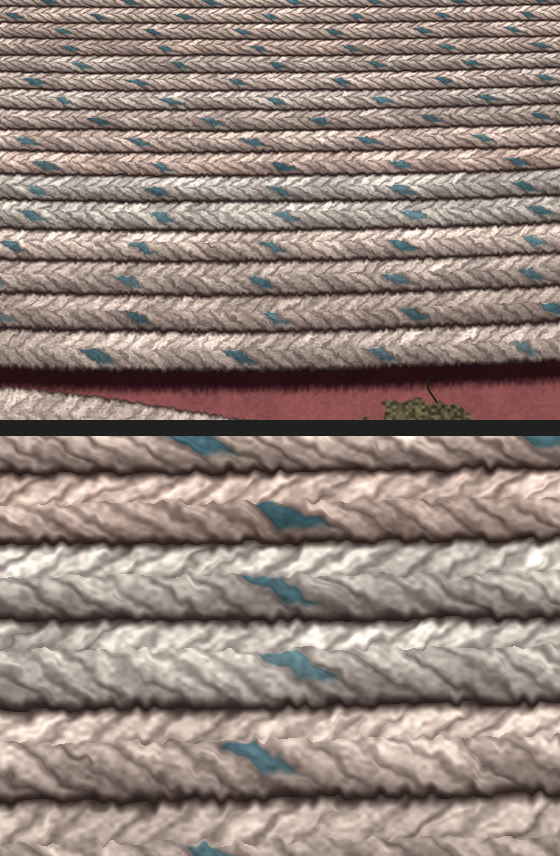
Top, the full canvas; bottom, a detail of the centre.
Write a Shadertoy shader that draws this texture.

```glsl
// Rows of worn braided rope with teal tracer stitches, lying on a red deck.

// Layout, in units of the canvas height, with y measured downward
const int   ROPE_COUNT    = 15;       // full ropes; one more is cut by the top
const float FIRST_EDGE    = 0.019;
const float ROPE_SPACING  = 0.0372;
const float ROPE_GROWTH   = 0.0000911;
const float ROPE_BEND     = 0.0322;
const float BEND_CENTER   = 0.467;
const float TRACER_PITCH  = 0.204;
const float PITCH_GROWTH  = 0.0097;
const float STITCHES      = 8.0;      // stitches from one tracer to the next
const float STITCH_SLOPE  = 2.6;
const float FUZZ_LENGTH   = 0.007;

const vec3 FIBER_DARK  = vec3(0.12, 0.08, 0.075);
const vec3 FIBER_LIGHT = vec3(0.83, 0.775, 0.75);
const vec3 TRACER      = vec3(0.20, 0.33, 0.37);
const vec3 DECK        = vec3(0.54, 0.31, 0.31);
const vec3 DECK_SHADOW = vec3(0.14, 0.06, 0.075);
const vec3 DEBRIS      = vec3(0.34, 0.31, 0.23);

float hash(vec2 p) {
    return fract(sin(dot(p, vec2(127.1, 311.7))) * 43758.5453);
}

float noise(vec2 p) {
    vec2 i = floor(p), f = fract(p);
    f = f * f * (3.0 - 2.0 * f);
    return mix(mix(hash(i), hash(i + vec2(1, 0)), f.x),
               mix(hash(i + vec2(0, 1)), hash(i + vec2(1, 1)), f.x), f.y);
}

// Height of the gap above rope n; spacing widens toward the viewer
float ropeEdge(float n, float x) {
    float bend = ROPE_BEND * (x - BEND_CENTER) * (x - BEND_CENTER) * (0.3 + 0.047 * n);
    float wobble = 0.004 * (noise(vec2(x * 4.0, n * 7.3)) - 0.5);
    return FIRST_EDGE + n * (ROPE_SPACING + ROPE_GROWTH * n * n) - bend + wobble;
}

// Colour of a rope; v runs from 0 at its upper side to 1 at its lower side
vec3 ropeColor(vec2 p, float v, float id) {
    float seed = hash(vec2(id, 4.7));
    float wear = clamp(id / float(ROPE_COUNT), 0.0, 1.0);
    float pitch = TRACER_PITCH + PITCH_GROWTH * id;

    // Two slanted bands of stitches meeting at the crown
    float t = v - mix(0.30, 0.48, hash(vec2(id, 9.1)));
    float lower = step(0.0, t);
    float s = (p.x / pitch + seed) * STITCHES + 0.35 * (noise(vec2(p.x * 30.0, id)) - 0.5);
    float q = s - STITCH_SLOPE * abs(t) + 0.5 * lower;
    q += 0.3 * (noise(p * vec2(70.0, 110.0)) - 0.5);
    float f = fract(q), cell = floor(q);
    float strand = smoothstep(0.0, 0.35, f) * (1.0 - smoothstep(0.72, 1.0, f));
    strand *= 0.6 + 0.4 * smoothstep(0.0, 0.08, abs(t));

    // Fibres along the stitches, loose fuzz and broad stains
    float fiber = noise(vec2(q * 6.0, t * 7.0 + id * 5.0 + lower * 31.0));
    float fuzz = noise(p * vec2(210.0, 260.0));
    float stain = noise(p * vec2(9.0, 25.0) + id * 3.0);
    float stitchTone = hash(vec2(cell, id * 2.0 + lower));

    // Light from above, dark gaps between neighbours
    float light = 1.06 - 0.50 * smoothstep(0.25, 0.95, v);
    light *= 1.0 - mix(0.48, 0.30, wear) * (1.0 - strand);
    light *= 0.86 + 0.28 * stitchTone;
    light *= 0.72 + 0.30 * fiber + 0.32 * fuzz;
    light *= 0.86 + 0.20 * stain + 0.16 * (seed - 0.5);
    float gap = smoothstep(-0.02, 0.13, v) * (1.0 - smoothstep(0.84, 1.0, v));
    light *= mix(0.14, 1.0, gap);

    vec3 tint = mix(vec3(1.03, 0.97, 0.93), vec3(0.98, 1.0, 0.98), hash(vec2(id, 2.3)));
    vec3 color = mix(FIBER_DARK, FIBER_LIGHT, light) * tint;

    // One lower stitch in each pitch is a teal tracer
    float tracer = lower * (1.0 - step(0.5, mod(cell, STITCHES)));
    tracer *= smoothstep(0.0, 0.15, f) * (1.0 - smoothstep(0.85, 1.0, f));
    tracer *= smoothstep(0.0, 0.05, t) * (1.0 - smoothstep(0.30, 0.42, t));
    vec3 dyed = TRACER * (0.35 + 0.95 * light);
    return mix(color, dyed, tracer * (0.95 - 0.35 * stain * wear));
}

void mainImage(out vec4 fragColor, in vec2 fragCoord) {
    vec2 p = fragCoord / iResolution.y;
    p.y = 1.0 - p.y;
    float pixel = 1.0 / iResolution.y;

    // Deck, shaded beside the last rope
    float fray = (noise(p * vec2(150.0, 70.0)) - 0.5) * FUZZ_LENGTH * (0.4 + p.y);
    float y = p.y + fray;
    float deckDepth = y - ropeEdge(float(ROPE_COUNT), p.x);
    float grain = 0.88 + 0.14 * noise(p * 150.0) + 0.12 * noise(p * 22.0);
    vec3 color = mix(DECK_SHADOW, DECK, smoothstep(0.030, 0.062, deckDepth)) * grain;

    // Debris and a loose thread
    float clump = length((p - vec2(1.007, 0.998)) / vec2(0.13, 0.045));
    clump += 0.6 * (noise(p * 45.0) - 0.5);
    color = mix(color, DEBRIS * (0.5 + noise(p * 130.0)), 1.0 - smoothstep(0.92, 1.04, clump));
    float thread = abs(p.x - 1.03 - 0.012 * sin(p.y * 60.0));
    float threadSpan = smoothstep(0.89, 0.90, p.y) * (1.0 - smoothstep(0.955, 0.965, p.y));
    color = mix(color, DEBRIS * 0.4, threadSpan * (1.0 - smoothstep(0.001, 0.001 + 1.5 * pixel, thread)));

    // Parallel ropes
    for (int i = -1; i < ROPE_COUNT; i++) {
        float id = float(i);
        float top = ropeEdge(id, p.x), bottom = ropeEdge(id + 1.0, p.x);
        if (y >= top && y < bottom) color = ropeColor(p, (y - top) / (bottom - top), id);
    }

    // Loose rope end in the lower left corner
    float endTop = 0.92 + 0.08 * pow(p.x / 0.59, 1.3);
    float endV = (y - endTop) / 0.12;
    vec3 endColor = ropeColor(p, clamp(endV, 0.0, 1.0), float(ROPE_COUNT));
    color = mix(color, endColor, smoothstep(-pixel, pixel, y - endTop));

    fragColor = vec4(clamp(color, 0.0, 1.0), 1.0);
}
```
